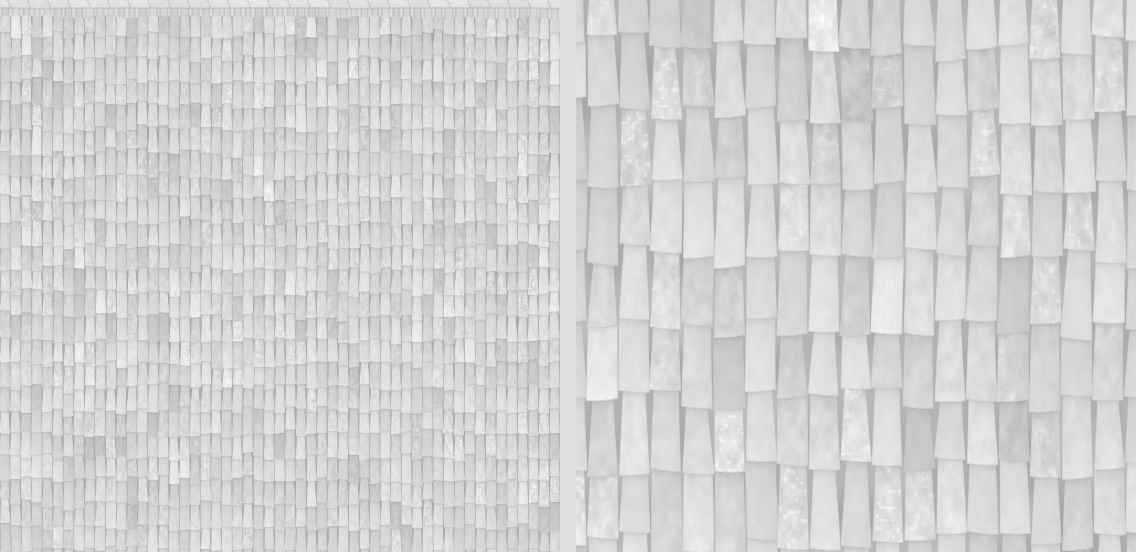
Left, the full canvas; right, a detail of the centre.
Give the GLSL for this texture, as a Shadertoy shader.

```glsl
// Pale weathered roof of tapered clay tiles in ragged rows, capped by a ridge.

const vec2 TILES = vec2(53.0, 23.5);   // repeats across and down
const float RIDGE_TILES = 28.0;
const float RIDGE_BASE = 0.985;
const float EAVE_BASE = 0.969;
const float GAP_TONE = 0.70;
const float LINE_TONE = 0.755;
const float TILE_TONE = 0.869;
const float MORTAR_TONE = 0.875;

float hash(vec2 p) {
    vec3 q = fract(vec3(p.xyx) * 0.1031);
    q += dot(q, q.yzx + 33.33);
    return fract((q.x + q.y) * q.z);
}

float noise(vec2 p) {
    vec2 i = floor(p), f = fract(p);
    f = f * f * (3.0 - 2.0 * f);
    return mix(mix(hash(i), hash(i + vec2(1, 0)), f.x),
               mix(hash(i + vec2(0, 1)), hash(i + vec2(1, 1)), f.x), f.y);
}

float fbm(vec2 p) {
    float sum = 0.0, gain = 0.5;
    for (int i = 0; i < 4; i++) {
        sum += gain * noise(p);
        p = p * 2.03 + 17.0;
        gain *= 0.5;
    }
    return sum;
}

// Height of a tile's lower lip relative to its row line
float lipOffset(vec2 id, float across) {
    float drift = noise(vec2(id.x * 0.17, id.y * 0.6)) - 0.5;
    float jitter = 0.7 * hash(id + 41.0) + 0.3 * hash(vec2(id.x, 6.0)) - 0.5;
    float tilt = (hash(id + 73.0) - 0.5) * 0.1;
    return 0.2 * drift + 0.42 * jitter + tilt * across + 0.06 * across * across;
}

// Mottled surface tone of a single tile
float tileSurface(vec2 uv, vec2 id, float across, float along) {
    float tone = TILE_TONE + (hash(id + 9.0) - 0.5) * 0.062;
    tone -= 0.05 * step(0.87, hash(id + 27.0));
    tone += 0.03 * step(0.93, hash(id + 58.0));
    float wear = hash(id + 91.0);
    float stain = fbm(uv * vec2(210.0, 120.0) + id * 3.7);
    tone += (stain - 0.47) * mix(0.05, 0.17, wear * wear);
    float lichen = smoothstep(0.68, 0.85, noise(uv * 400.0 + id));
    tone += 0.06 * lichen * smoothstep(0.8, 1.0, wear);
    tone -= 0.07 * across * across + 0.02 * across;
    return tone - 0.07 * exp(-18.0 * (1.0 - along)) - 0.025 * along;
}

// Lay one column's tile over the tone beneath it
float layTile(float under, vec2 uv, vec2 grid, float column, vec2 px) {
    float across = grid.x - column - 0.5;
    float row = floor(grid.y + 0.5);
    row -= step(grid.y, row + lipOffset(vec2(column, row), across));
    vec2 id = vec2(column, row);
    float low = row + lipOffset(id, across);
    float high = row + 1.0 + lipOffset(id + vec2(0, 1), across);
    float along = (grid.y - low) / (high - low);

    float slant = (hash(id + 13.0) - 0.5) * 0.12;
    float taper = mix(0.02, 0.17, hash(id + 35.0));
    float halfWidth = 0.485 + 0.03 * hash(id + 62.0) - taper * along;
    float side = halfWidth - abs(across - slant * (along - 0.5));
    float body = smoothstep(-0.5, 0.5, side / px.x);
    float face = smoothstep(-0.3 * px.x, 0.03 + px.x * 0.4, side)
               * smoothstep(0.0, 0.02 + px.y * 0.5, grid.y - low);
    float tone = tileSurface(uv, id, across, along);
    return mix(under, mix(LINE_TONE, tone, 0.3 + 0.7 * face), body);
}

// Field of overlapping tiles with shaded channels between them
float tileField(vec2 uv, vec2 px) {
    vec2 grid = uv * TILES;
    grid.x += 0.12 * (noise(uv * vec2(5.0, 9.0)) - 0.5);
    float tone = GAP_TONE + 0.10 * (noise(uv * vec2(40.0, 45.0)) - 0.5);
    float column = floor(grid.x);
    for (int i = -1; i <= 1; i++)
        tone = layTile(tone, uv, grid, column + float(i), px);
    float seam = exp(-pow((uv.x - 0.204) * 450.0, 2.0));
    return tone + 0.025 * seam + 0.035 * (fbm(uv * 5.0) - 0.47);
}

// Short tile ends bedded in mortar under the ridge
float eaveStrip(vec2 uv, vec2 px) {
    float x = uv.x * TILES.x, id = floor(x);
    float across = abs(fract(x) - 0.5);
    float halfWidth = 0.28 + 0.12 * hash(vec2(id, 5.0));
    float edge = 1.0 - smoothstep(0.03, 0.06 + px.x, abs(across - halfWidth));
    float body = smoothstep(-0.5, 0.5, (halfWidth - across) / px.x);
    float tone = mix(MORTAR_TONE, 0.81 + 0.05 * hash(vec2(id, 8.0)), body);
    return tone - 0.065 * edge;
}

// Ridge caps with slanted joints
float ridgeCap(vec2 uv, vec2 px) {
    float rise = (uv.y - RIDGE_BASE) / (1.0 - RIDGE_BASE);
    float x = uv.x * RIDGE_TILES + 0.14 * rise * rise;
    float joint = abs(fract(x) - 0.5);
    float tone = 0.86 + 0.03 * hash(vec2(floor(x + 0.5), 3.0)) + 0.015 * rise;
    tone += 0.03 * (fbm(uv * 120.0) - 0.47);
    return tone - 0.07 * (1.0 - smoothstep(0.01, 0.02 + 0.6 * px.x, joint));
}

void mainImage(out vec4 fragColor, in vec2 fragCoord) {
    vec2 uv = fragCoord / iResolution.xy;
    vec2 px = TILES / iResolution.xy;
    float soft = 1.0 / iResolution.y;

    float eaveLine = EAVE_BASE + 0.007 * (hash(vec2(floor(uv.x * TILES.x), 2.0)) - 0.5);
    float ridgeLine = RIDGE_BASE + 0.002 * (noise(vec2(uv.x * 14.0, 1.0)) - 0.5);
    float tone = tileField(uv, px);
    tone = mix(tone, eaveStrip(uv, px), smoothstep(-soft, soft, uv.y - eaveLine));
    tone = mix(tone, ridgeCap(uv, px), smoothstep(-soft, soft, uv.y - ridgeLine));
    tone -= 0.07 * (1.0 - smoothstep(0.0005, 0.001 + soft, abs(uv.y - ridgeLine)));
    fragColor = vec4(vec3(clamp(tone, 0.0, 1.0)), 1.0);
}
```
